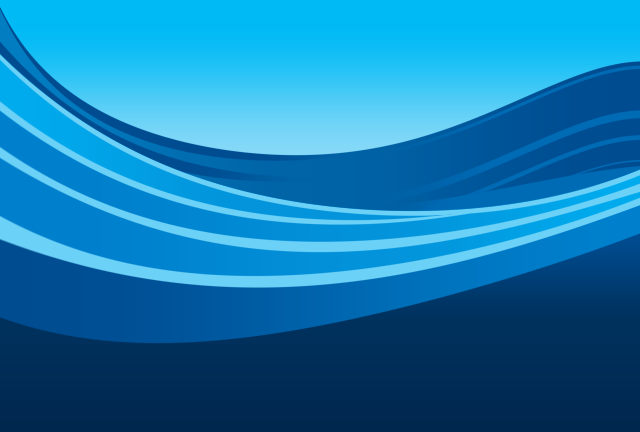
Reproduce this background procedurally as a WebGL 1 fragment shader.

```glsl
precision highp float;
// Flowing blue ribbons under a pale sky and above a deep navy floor.
// Every edge is a quartic curve through five evenly spaced heights;
// the flat layers are painted back to front with smooth edges.

uniform vec2 u_resolution;

#define DESIGN_HEIGHT 520.0   // canvas height in design units, measured downward
#define NODE_STEP 192.0       // design units between two curve nodes
#define CREST_BEND 2.2        // fifth-order bend of the rear wave
#define LIP_DROP 22.0         // extra steepness at the left end of the rear wave
#define LIP_DECAY 6.25
#define EDGE_SOFTNESS 0.75    // half width of an edge in pixels

const vec3 SKY_TOP = vec3(0.00, 0.73, 0.96);
const vec3 SKY_LOW = vec3(0.53, 0.85, 0.97);
const vec3 HIGHLIGHT = vec3(0.42, 0.82, 0.97);
const vec3 CYAN = vec3(0.00, 0.67, 0.93);
const vec3 AZURE = vec3(0.01, 0.58, 0.86);
const vec3 COBALT = vec3(0.00, 0.50, 0.80);
const vec3 STEEL = vec3(0.01, 0.49, 0.76);
const vec3 MID_BLUE = vec3(0.00, 0.39, 0.65);
const vec3 SHADE = vec3(0.00, 0.30, 0.57);
const vec3 STREAK = vec3(0.00, 0.42, 0.71);
const vec3 NAVY = vec3(0.00, 0.19, 0.36);
const vec3 FLOOR_LOW = vec3(0.00, 0.155, 0.31);

// Quartic through heights a.x, a.y, a.z, a.w, e at t = 0, 1, 2, 3, 4.
float curve(float t, vec4 a, float e) {
  float t1 = t - 1.0, t2 = t - 2.0, t3 = t - 3.0, t4 = t - 4.0;
  return a.x * t1 * t2 * t3 * t4 / 24.0
       - a.y * t * t2 * t3 * t4 / 6.0
       + a.z * t * t1 * t3 * t4 / 4.0
       - a.w * t * t1 * t2 * t4 / 6.0
       + e * t * t1 * t2 * t3 / 24.0;
}

// Upper outline of the rear wave.
float crest(float t) {
  float bend = t * (t - 1.0) * (t - 2.0) * (t - 3.0) * (t - 4.0);
  return curve(t, vec4(30.0, 163.0, 186.0, 140.0), 74.0)
       + CREST_BEND * bend - LIP_DROP * exp(-LIP_DECAY * t);
}

// Coverage of the area below a curve.
float below(float y, float edge, float soft) {
  return smoothstep(-soft, soft, y - edge);
}

// Coverage of the strip between two curves.
float band(float y, float top, float bottom, float soft) {
  return max(below(y, top, soft) - below(y, bottom, soft), 0.0);
}

void main() {
  vec2 uv = gl_FragCoord.xy / u_resolution;
  float x = uv.x;
  float t = 4.0 * x;
  float y = (1.0 - uv.y) * DESIGN_HEIGHT;

  // Widen the edge filter where the wave is steep.
  float top = crest(t);
  float slope = (crest(t + 0.01) - top) / (0.01 * NODE_STEP);
  float soft = EDGE_SOFTNESS * DESIGN_HEIGHT / u_resolution.y
             * min(sqrt(1.0 + slope * slope), 1.7);

  // Sky
  vec3 color = mix(SKY_TOP, SKY_LOW, smoothstep(25.0, 195.0, y));

  // Rear wave with its dark folds on the left
  float front = curve(t, vec4(65.0, 196.0, 247.0, 250.0), 204.0);
  vec3 rear = mix(STEEL, MID_BLUE, smoothstep(0.0, 0.5, x));
  rear = mix(rear, SHADE, smoothstep(0.5, 0.95, x));
  float rim = top + curve(t, vec4(3.0, 12.0, 5.0, 0.0), 0.0);
  rear = mix(rear, SHADE, band(y, top, rim, soft) * (1.0 - smoothstep(0.4, 0.55, x)));
  float foldTop = curve(t, vec4(50.0, 185.0, 214.0, 200.0), 150.0);
  float foldLow = curve(t, vec4(67.0, 200.0, 218.0, 200.0), 150.0);
  rear = mix(rear, SHADE, band(y, foldTop, foldLow, soft) * (1.0 - smoothstep(0.3, 0.5, x)));

  // Pale streaks that follow the crest on the right
  float reveal = smoothstep(0.55, 0.8, x);
  for (int i = 0; i < 4; i++) {
    float k = float(i);
    float depth = i == 0 ? 5.0 : 30.0 + 29.0 * k + (k - 1.0) * 4.0 * (x - 0.8);
    float width = i == 0 ? 4.0 : 13.0 - 3.7 * k;
    float streak = band(y, top + depth, top + depth + width, soft);
    rear = mix(rear, STREAK, streak * reveal);
  }
  float wedge = front - curve(t, vec4(0.0, 0.0, 0.0, 18.0), 4.0);
  rear = mix(rear, STREAK, below(y, wedge, soft) * smoothstep(0.6, 0.72, x));
  color = mix(color, rear, below(y, top, soft));

  // Front ribbon: its fill, then four highlights
  float secondTop = curve(t, vec4(122.0, 229.0, 264.0, 253.0), 205.0);
  float secondLow = curve(t, vec4(133.0, 237.0, 270.0, 255.0), 208.0);
  vec3 upperFill = mix(CYAN, AZURE, smoothstep(0.0, 0.4, x));
  vec3 lowerFill = mix(COBALT, AZURE, smoothstep(0.1, 0.65, x));
  vec3 fill = mix(upperFill, lowerFill, below(y, secondLow, soft));
  fill = mix(fill, CYAN, smoothstep(0.6, 1.0, x));

  float frontLow = curve(t, vec4(72.0, 203.0, 253.0, 256.0), 211.0);
  float thirdTop = curve(t, vec4(177.0, 267.0, 291.0, 273.0), 221.0);
  float thirdLow = curve(t, vec4(190.0, 277.0, 303.5, 282.0), 231.0);
  float fourthTop = curve(t, vec4(260.0, 324.0, 329.0, 298.0), 238.0);
  float fourthLow = curve(t, vec4(288.0, 338.0, 343.0, 309.0), 247.0);
  float light = max(band(y, front, frontLow, soft), band(y, secondTop, secondLow, soft));
  light = max(light, band(y, thirdTop, thirdLow, soft));
  light = max(light, below(y, fourthTop, soft));
  color = mix(color, mix(fill, HIGHLIGHT, light), below(y, front, soft));

  // Lower ribbon and floor
  color = mix(color, mix(SHADE, COBALT, smoothstep(0.05, 1.0, x)), below(y, fourthLow, soft));
  float floorEdge = curve(t, vec4(382.0, 413.0, 392.0, 345.0), 281.0);
  vec3 ground = mix(SHADE, NAVY, smoothstep(270.0, 400.0, y));
  ground = mix(ground, FLOOR_LOW, smoothstep(390.0, 520.0, y));
  color = mix(color, ground, below(y, floorEdge, soft));

  gl_FragColor = vec4(color, 1.0);
}
```
